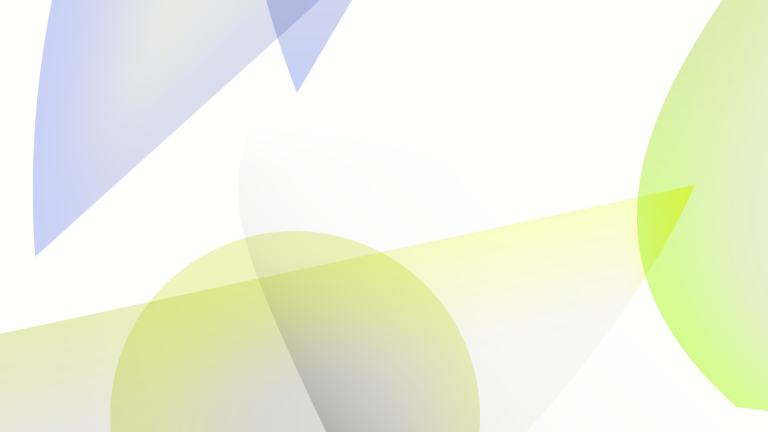
This background is drawn by a Shadertoy shader. Its source:

```glsl
// Antialiased coverage of the region where d > 0
float cover(float d) {
    return clamp(d / fwidth(d) + 0.5, 0.0, 1.0);
}

// Signed distance from the line a-b, positive on its left
float leftOf(vec2 p, vec2 a, vec2 b) {
    vec2 dir = normalize(b - a);
    return dir.x * (p.y - a.y) - dir.y * (p.x - a.x);
}

// Lay a translucent tint over a colour
vec3 glaze(vec3 base, vec3 tint, float mask) {
    return base * mix(vec3(1.0), tint, mask);
}

// Large blue wing: a wide arc cut by a diagonal
vec3 blueWing(vec3 col, vec2 p) {
    float arc = 2.199 - length(p - vec2(2.275, 0.56));
    float cut = leftOf(p, vec2(0.083, 0.407), vec2(0.741, 1.0));
    float inner = smoothstep(0.0, 0.28, arc) * mix(0.5, 1.0, smoothstep(0.0, 0.2, cut));
    vec3 tint = mix(vec3(0.79, 0.82, 0.965), vec3(0.91, 0.91, 0.905), inner);
    return glaze(col, tint, cover(arc) * cover(cut));
}

// Small blue wedge hanging from the top
vec3 blueWedge(vec3 col, vec2 p) {
    vec2 tip = vec2(0.6875, 0.785);
    float h = p.y - tip.y;
    float bow = 0.25 * h * (0.215 - h);
    float left = leftOf(p, vec2(0.616, 1.0), tip) + bow;
    float right = leftOf(p, tip, vec2(0.815, 1.0));
    vec3 tint = mix(vec3(0.78, 0.82, 0.97), vec3(0.81, 0.83, 0.94), smoothstep(0.0, 0.2, h));
    return glaze(col, tint, cover(left) * cover(right));
}

// Soft grey fold: crisp curved left edge, fading to the right
vec3 greyFold(vec3 col, vec2 p) {
    float d = 0.56 - p.y;
    float edge = 0.551 + sqrt(0.0082 + 0.25 * d * d) - 0.0903;
    float e = p.x - edge;
    float shade = mix(0.025, 0.19, pow(clamp(1.0 - p.y / 0.6, 0.0, 1.0), 1.5));
    shade *= exp(-5.0 * max(e, 0.0)) * (1.0 - smoothstep(0.58, 0.73, p.y));
    return glaze(col, vec3(1.0 - shade), cover(e));
}

// Disc, yellow at the rim and grey toward the bottom
vec3 disc(vec3 col, vec2 p) {
    float rim = smoothstep(0.1, 0.45, length(p - vec2(0.75, -0.02)));
    vec3 tint = mix(vec3(0.9), vec3(0.94, 0.955, 0.74), rim);
    return glaze(col, tint, cover(0.428 - length(p - vec2(0.683, 0.037))));
}

// Yellow beam narrowing to a point on the right
vec3 beam(vec3 col, vec2 p) {
    vec2 tip = vec2(1.609, 0.572);
    float top = leftOf(p, tip, vec2(0.0, 0.227));
    float t = (tip.y - p.y) / tip.y;
    float side = tip.x - 0.391 * t + 0.132 * t * (1.0 - t) - p.x;
    float along = smoothstep(0.0, 1.2, p.x);
    vec3 bright = mix(vec3(0.905, 0.925, 0.73), vec3(0.975, 0.995, 0.78), along);
    vec3 pale = mix(vec3(0.90, 0.90, 0.88), vec3(0.977, 0.977, 0.967), along);
    vec3 tint = mix(bright, pale, smoothstep(-0.03, 0.3, top));
    tint.b = mix(tint.b, 0.45, smoothstep(1.44, 1.6, p.x));
    return glaze(col, tint, cover(top) * cover(side));
}

// Green leaf on the right with a clipped foot
vec3 greenLeaf(vec3 col, vec2 p) {
    float d = 0.498 - p.y;
    float u = p.x - 1.4745 - d * d * (1.0 + 0.43 * d);
    float foot = leftOf(p, vec2(1.718, 0.056), vec2(1.778, 0.049));
    vec3 rim = mix(vec3(0.84, 0.99, 0.57), vec3(0.86, 0.93, 0.69), smoothstep(0.3, 1.0, p.y));
    vec3 tint = mix(rim, vec3(0.905, 0.945, 0.8), smoothstep(0.0, 0.3, u));
    return glaze(col, tint, cover(u) * cover(foot));
}

void mainImage(out vec4 fragColor, in vec2 fragCoord) {
    vec2 p = fragCoord / iResolution.y;
    vec3 col = vec3(1.0, 1.0, 0.998);
    col = blueWing(col, p);
    col = blueWedge(col, p);
    col = greyFold(col, p);
    col = disc(col, p);
    col = beam(col, p);
    col = greenLeaf(col, p);
    fragColor = vec4(col, 1.0);
}
```
